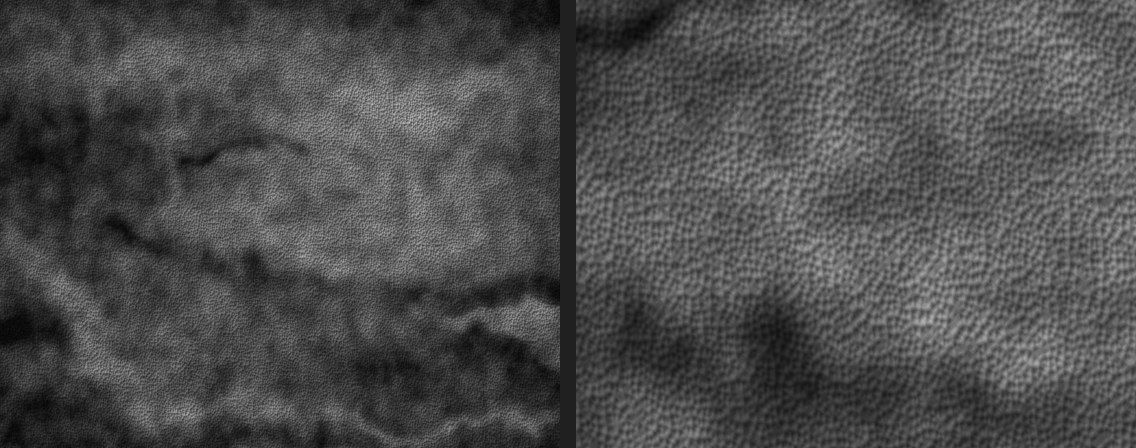
Left, the full canvas; right, a detail of the centre.
This texture is drawn by a WebGL 1 fragment shader. Its source:

```glsl
precision highp float;
uniform vec2 u_resolution;

const float BASE_TONE = 0.262;
const float GRAIN_CELLS = 190.0;
const float GRAIN_DEPTH = 0.62;
const float STREAK_DEPTH = 0.26;
const float MOTTLE_DEPTH = 0.26;
const float CREASE_DEPTH = 0.75;
const float WARP = 0.018;
const vec2 LIGHT_DIR = vec2(-0.6, 0.8);

vec2 hash2(vec2 p) {
  vec3 q = fract(p.xyx * vec3(0.1031, 0.1030, 0.0973));
  q += dot(q, q.yzx + 33.33);
  return fract((q.xx + q.yz) * q.zy);
}

float valueNoise(vec2 p) {
  vec2 i = floor(p), f = fract(p);
  f = f * f * (3.0 - 2.0 * f);
  float low = mix(hash2(i).x, hash2(i + vec2(1.0, 0.0)).x, f.x);
  float high = mix(hash2(i + vec2(0.0, 1.0)).x, hash2(i + 1.0).x, f.x);
  return mix(low, high, f.y);
}

// Layered noise centred on zero
float fbm(vec2 p) {
  float sum = 0.0, amp = 0.5;
  for (int i = 0; i < 5; i++) {
    sum += amp * (valueNoise(p) - 0.5);
    p = mat2(0.8, 0.6, -0.6, 0.8) * p * 2.03 + 17.3;
    amp *= 0.55;
  }
  return sum;
}

// Distance to the nearest scattered point
float cellular(vec2 p) {
  vec2 cell = floor(p), f = fract(p);
  float nearest = 4.0;
  for (int y = -1; y <= 1; y++) {
    for (int x = -1; x <= 1; x++) {
      vec2 o = vec2(float(x), float(y));
      vec2 d = o + hash2(cell + o + 50.0) - f;
      nearest = min(nearest, dot(d, d));
    }
  }
  return sqrt(nearest);
}

// Bumps lit from one side
float grain(vec2 p) {
  vec2 q = p * GRAIN_CELLS * vec2(1.08, 0.88);
  return cellular(q - LIGHT_DIR * 0.3) - cellular(q + LIGHT_DIR * 0.3);
}

// Swaying distortion from layered sines
vec2 sway(vec2 p) {
  vec2 w = vec2(0.0);
  float amp = 1.0, freq = 11.0;
  for (int i = 0; i < 4; i++) {
    w += amp * sin(p.yx * freq + w.yx * 1.7 + vec2(1.3, 4.1));
    freq *= 2.1;
    amp *= 0.5;
  }
  return w * WARP;
}

float blob(vec2 p, vec2 centre, vec2 size) {
  vec2 d = (p - centre) / size;
  return exp(-dot(d, d));
}

float stroke(vec2 p, vec2 a, vec2 b, float width) {
  vec2 ab = b - a;
  vec2 d = p - a - ab * clamp(dot(p - a, ab) / dot(ab, ab), 0.0, 1.0);
  return exp(-dot(d, d) / (width * width));
}

// Broad light and shade
float shading(vec2 p) {
  float tone = BASE_TONE;
  tone += 0.15 * blob(p, vec2(0.87, 0.71), vec2(0.40, 0.17));
  tone += 0.09 * blob(p, vec2(0.70, 0.48), vec2(0.42, 0.17));
  tone += 0.10 * blob(p, vec2(0.27, 0.86), vec2(0.20, 0.06));
  tone -= 0.18 * blob(p, vec2(0.05, 0.65), vec2(0.34, 0.20));
  tone -= 0.16 * blob(p, vec2(0.04, 0.05), vec2(0.28, 0.09));
  tone -= 0.15 * blob(p, vec2(0.00, 0.26), vec2(0.13, 0.08));
  tone -= 0.09 * blob(p, vec2(0.83, 0.17), vec2(0.17, 0.08));
  tone -= 0.10 * smoothstep(0.86, 1.02, p.y);
  tone -= 0.07 * smoothstep(1.05, 1.28, p.x);
  return tone;
}

// Long stains, pale drifts and a hard-edged wedge
float stains(vec2 p) {
  float tone = -0.13 * stroke(p, vec2(0.42, 0.66), vec2(0.68, 0.648), 0.016);
  tone -= 0.13 * stroke(p, vec2(0.30, 0.49), vec2(0.54, 0.385), 0.037);
  tone -= 0.08 * stroke(p, vec2(0.55, 0.36), vec2(1.25, 0.34), 0.035);
  tone += 0.13 * stroke(p, vec2(0.39, 0.80), vec2(0.40, 0.60), 0.025);
  tone += 0.12 * stroke(p, vec2(0.03, 0.44), vec2(0.20, 0.26), 0.045);
  tone += 0.15 * stroke(p, vec2(0.20, 0.20), vec2(0.36, 0.11), 0.05);
  tone += 0.12 * stroke(p, vec2(0.40, 0.10), vec2(0.72, 0.07), 0.032);
  tone += 0.10 * stroke(p, vec2(0.75, 0.055), vec2(1.25, 0.045), 0.014);
  tone -= 0.10 * stroke(p, vec2(0.30, 0.01), vec2(1.25, 0.00), 0.03);
  float top = 1.0 - smoothstep(0.298, 0.312, p.y);
  float diagonal = 0.295 - 0.48 * (p.x - 0.95);
  float wedge = top * smoothstep(-0.01, 0.03, p.y - diagonal);
  tone += 0.17 * wedge * smoothstep(0.93, 0.99, p.x);
  tone -= 0.07 * stroke(p, vec2(1.02, 0.24), vec2(1.25, 0.12), 0.03);
  return tone;
}

// Wrinkled relief, strongest at lower left
float creases(vec2 p) {
  vec2 q = p * 13.0 + 5.0 * sway(p * 1.6);
  float relief = fbm(q - LIGHT_DIR * 0.06) - fbm(q + LIGHT_DIR * 0.06);
  float area = 0.25 + 0.75 * stroke(p, vec2(0.12, 0.35), vec2(0.50, 0.12), 0.17);
  area += 0.5 * blob(p, vec2(0.42, 0.77), vec2(0.12, 0.15));
  return relief * area;
}

void main() {
  vec2 p = gl_FragCoord.xy / u_resolution.y;
  p.x *= 1.25 * u_resolution.y / u_resolution.x;
  vec2 warped = p + sway(p) + 0.07 * vec2(fbm(p * 9.0), fbm(p * 9.0 + 40.0));

  float tone = shading(warped) + stains(warped);
  tone += STREAK_DEPTH * fbm(warped * vec2(2.6, 9.0) + 3.0);
  tone += MOTTLE_DEPTH * fbm(p * vec2(28.0, 23.0) + 9.0);
  tone = max(tone, 0.045);
  tone *= 1.0 + GRAIN_DEPTH * grain(p) + CREASE_DEPTH * creases(p);
  tone += 0.03 * (valueNoise(p * 330.0) - 0.5);
  gl_FragColor = vec4(vec3(clamp(tone, 0.0, 1.0)), 1.0);
}
```
